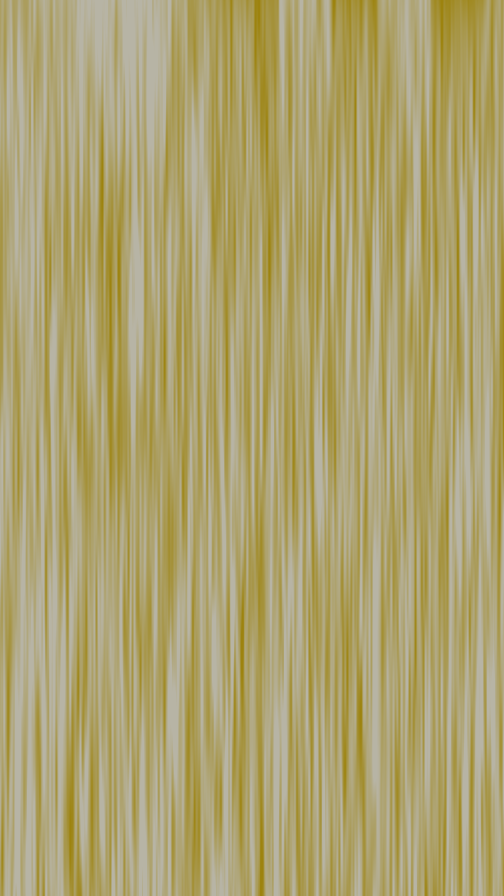
Give the GLSL for this texture, as a Shadertoy shader.

```glsl
// Straw-coloured vertical fibres on pale grey, like brushed grass or raffia.
// Layers of column noise, each column with its own vertical phase, are summed
// from faint bands to hair-fine strands; broad patches hang from the top edge.

const vec3 OLIVE = vec3(0.615, 0.515, 0.055);
const vec3 PALE  = vec3(0.719, 0.706, 0.648);

const float BASE_TONE = 0.675;      // mean position between olive and pale
const float TOP_GAIN  = 1.0;        // extra contrast of patches at the top
const float TOP_FADE  = 0.10;       // depth of those patches, in heights
const float TOP_SHADE = 0.12;

// Columns per canvas width, and strand knots per canvas width
const vec2 PATCH_GRID  = vec2(10.0, 1.0);
const vec2 BAND_GRID   = vec2(14.0, 1.6);
const vec2 STRIP_GRID  = vec2(46.0, 2.2);
const vec2 STRAND_GRID = vec2(104.0, 3.2);
const vec2 FIBRE_GRID  = vec2(187.0, 4.2);
const vec2 HAIR_GRID   = vec2(251.0, 6.0);

const float BAND_GAIN   = 0.15;
const float STRIP_GAIN  = 0.27;
const float STRAND_GAIN = 0.46;
const float FIBRE_GAIN  = 0.70;
const float HAIR_GAIN   = 0.60;

float hash(vec2 p) {
    return fract(sin(dot(p, vec2(127.1, 311.7))) * 43758.5453);
}

// Smooth noise along one column, shifted so knots never line up in rows
float columnNoise(float column, float y, float seed) {
    y += 17.0 * hash(vec2(column, seed));
    float knot = floor(y);
    float blend = smoothstep(0.0, 1.0, y - knot);
    vec2 key = vec2(column + seed * 7.3, knot);
    return mix(hash(key), hash(key + vec2(0.0, 1.0)), blend);
}

// Neighbouring columns blended; returns values centred on zero
float fibres(vec2 p, vec2 grid, float seed) {
    p *= grid;
    float column = floor(p.x);
    float blend = smoothstep(0.0, 1.0, p.x - column);
    return mix(columnNoise(column, p.y, seed),
               columnNoise(column + 1.0, p.y, seed), blend) - 0.5;
}

// Crisp-sided columns, each wholly dark or pale to its own degree
float hangingPatches(float x) {
    float column = x * PATCH_GRID.x + 0.8 * fibres(vec2(x, 0.0), STRIP_GRID, 9.0);
    float cell = floor(column);
    float blend = smoothstep(0.4, 0.6, column - cell);
    return mix(hash(vec2(cell, 2.6)), hash(vec2(cell + 1.0, 2.6)), blend) - 0.5;
}

void mainImage(out vec4 fragColor, in vec2 fragCoord) {
    vec2 p = fragCoord / iResolution.x;
    float depth = 1.0 - fragCoord.y / iResolution.y;
    float top = exp(-depth / TOP_FADE);

    // Faint broad bands and the patches at the top
    float tone = BASE_TONE + BAND_GAIN * fibres(p, BAND_GRID, 1.0);
    tone += top * (TOP_GAIN * hangingPatches(p.x) - TOP_SHADE);

    // Fine strands, calmer where the patches dominate
    float strands = STRIP_GAIN * fibres(p, STRIP_GRID, 4.0)
                  + STRAND_GAIN * fibres(p, STRAND_GRID, 5.0)
                  + FIBRE_GAIN * fibres(p, FIBRE_GRID, 6.0)
                  + HAIR_GAIN * fibres(p, HAIR_GRID, 7.0);
    tone += strands * (1.0 - 0.45 * top);

    fragColor = vec4(mix(OLIVE, PALE, clamp(tone, 0.0, 1.0)), 1.0);
}
```
